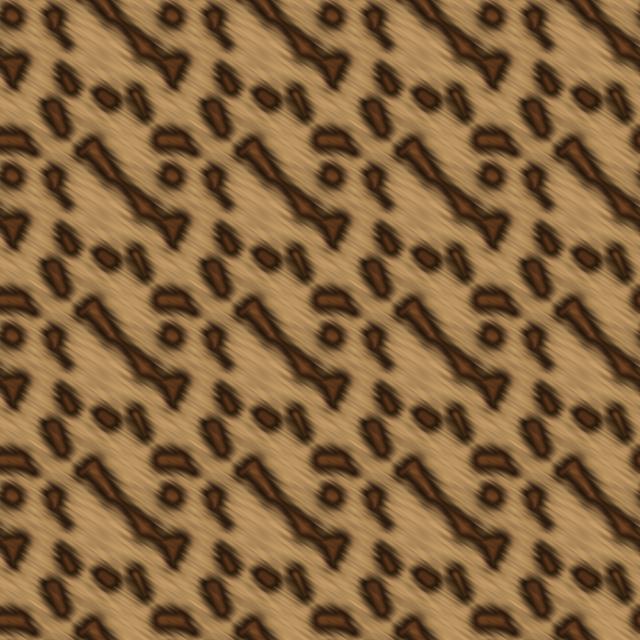
This texture is drawn by a WebGL 1 fragment shader. Its source:

```glsl
precision highp float;
// Leopard fur: soft dark-rimmed brown spots on tan, slanted hair, 4 by 4 seamless repeats.

uniform vec2 u_resolution;

#define REPEATS 4.0
#define GROW 0.010
#define EDGE_BLUR 0.040
#define FUZZ 0.028
#define HAIR_CONTRAST 0.30
#define TAN vec3(0.725, 0.575, 0.375)
#define SHADE vec3(0.58, 0.44, 0.27)
#define RIM vec3(0.155, 0.095, 0.045)
#define CORE vec3(0.40, 0.235, 0.115)
#define RUST vec3(0.58, 0.35, 0.18)

float hash(vec2 p) {
  vec3 q = fract(vec3(p.xyx) * 0.1031);
  q += dot(q, q.yzx + 33.33);
  return fract((q.x + q.y) * q.z);
}

// Lattice value, wrapped on a sheared grid so that the tile closes.
float cellValue(vec2 c, vec2 cells, float shear) {
  float turn = floor(c.x / cells.x);
  c -= turn * vec2(cells.x, shear);
  return hash(vec2(c.x, mod(c.y, cells.y)) + cells);
}

// Value noise over a unit tile; a whole-number shear slants it downwards.
float slantNoise(vec2 p, vec2 cells, float shear) {
  vec2 q = p * cells + vec2(0.0, shear * p.x);
  vec2 c = floor(q);
  vec2 f = fract(q);
  f = f * f * (3.0 - 2.0 * f);
  float low = mix(cellValue(c, cells, shear),
                  cellValue(c + vec2(1.0, 0.0), cells, shear), f.x);
  float high = mix(cellValue(c + vec2(0.0, 1.0), cells, shear),
                   cellValue(c + vec2(1.0, 1.0), cells, shear), f.x);
  return mix(low, high, f.y);
}

// Distance to a tapered capsule that wraps around the tile.
float blob(vec2 p, vec2 a, vec2 b, float ra, float rb) {
  vec2 mid = 0.5 * (a + b);
  vec2 axis = b - a;
  vec2 q = fract(p - mid + 0.5) - 0.5;
  float h = clamp(dot(q, axis) / dot(axis, axis) + 0.5, 0.0, 1.0);
  return length(q - axis * (h - 0.5)) - mix(ra, rb, h);
}

float join(float a, float b) {
  float h = max(0.025 - abs(a - b), 0.0);
  return min(a, b) - h * h * 10.0;
}

// Long chain with a triangular blot at each end.
float chain(vec2 p) {
  float d = blob(p, vec2(0.51, 0.045), vec2(0.59, 0.10), 0.042, 0.050);
  d = join(d, blob(p, vec2(0.583, 0.06), vec2(0.70, -0.09), 0.070, 0.052));
  d = join(d, blob(p, vec2(0.70, -0.09), vec2(0.79, -0.17), 0.052, 0.030));
  d = join(d, blob(p, vec2(0.79, -0.17), vec2(0.906, -0.30), 0.030, 0.066));
  d = join(d, blob(p, vec2(0.906, -0.30), vec2(1.01, -0.37), 0.060, 0.040));
  d = join(d, blob(p, vec2(1.03, -0.39), vec2(1.125, -0.385), 0.046, 0.052));
  return join(d, blob(p, vec2(1.078, -0.41), vec2(1.083, -0.53), 0.072, 0.030));
}

// Separate rosettes: round, bean-shaped and tailed.
float rosettes(vec2 p) {
  float d = blob(p, vec2(0.068, 0.905), vec2(0.082, 0.895), 0.070, 0.070);
  float bean = blob(p, vec2(0.015, 0.125), vec2(0.12, 0.12), 0.070, 0.064);
  bean = join(bean, blob(p, vec2(0.13, 0.115), vec2(0.205, 0.06), 0.050, 0.028));
  float tailed = blob(p, vec2(0.338, 0.895), vec2(0.345, 0.84), 0.066, 0.052);
  tailed = join(tailed, blob(p, vec2(0.365, 0.80), vec2(0.42, 0.725), 0.028, 0.026));
  float tipped = blob(p, vec2(0.41, 0.51), vec2(0.445, 0.45), 0.050, 0.054);
  tipped = join(tipped, blob(p, vec2(0.375, 0.57), vec2(0.40, 0.53), 0.030, 0.034));
  d = min(d, min(bean, min(tailed, tipped)));
  d = min(d, blob(p, vec2(0.64, 0.405), vec2(0.685, 0.37), 0.054, 0.058));
  d = min(d, blob(p, vec2(0.85, 0.41), vec2(0.905, 0.285), 0.054, 0.040));
  return min(d, blob(p, vec2(0.335, 0.325), vec2(0.39, 0.19), 0.068, 0.052));
}

void main() {
  vec2 p = fract(gl_FragCoord.xy / u_resolution * REPEATS);

  // Hair strands and slow mottling
  float fine = slantNoise(p, vec2(14.0, 76.0), 50.0);
  float coarse = slantNoise(p, vec2(9.0, 38.0), 25.0);
  float mottle = slantNoise(p, vec2(7.0, 8.0), 4.0);
  float hair = 0.6 * fine + 0.4 * coarse - 0.5;

  // Spot outline, frayed along the hair
  float d = min(chain(p), rosettes(p)) - GROW;
  d += FUZZ * (hair + 0.5 * (mottle - 0.5));

  // Ground, halo, dark rim and brown core
  float halo = 1.0 - smoothstep(0.0, 0.10, d);
  float ink = 1.0 - smoothstep(-EDGE_BLUR, EDGE_BLUR, d);
  float core = 1.0 - smoothstep(-0.068, -0.026, d);
  vec3 ground = mix(TAN, SHADE, 0.55 * halo + 0.22 * mottle);
  vec3 heart = mix(CORE, RUST, smoothstep(0.45, 0.9, mottle) * 0.8);
  vec3 color = mix(ground, mix(RIM, heart, core * 0.9), ink);

  color *= 1.0 + HAIR_CONTRAST * hair * (1.0 + ink);
  gl_FragColor = vec4(clamp(color, 0.0, 1.0), 1.0);
}
```
